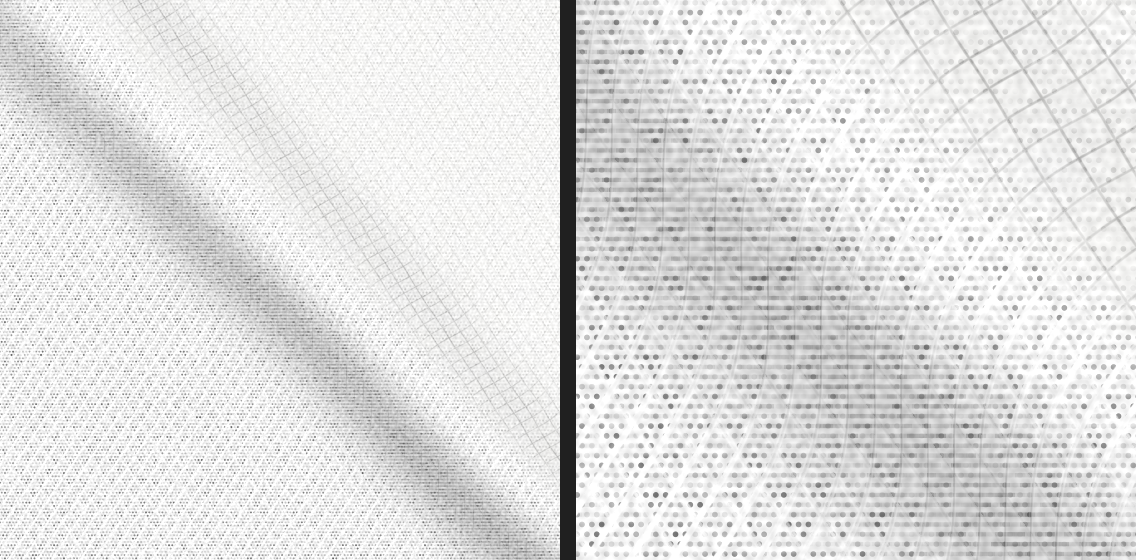
Left, the full canvas; right, a detail of the centre.
A WebGL 2 fragment shader for this texture:

```glsl
#version 300 es
precision highp float;
// White technical cloth with a fine diamond weave and a soft diagonal fold.

#define ACROSS 39.0        // diamonds across the canvas
#define DOWN 26.0          // diamonds down the canvas
#define THREADS 170.667    // stitch rows down the canvas
#define RIB_WIDTH 0.085    // half width of raised ribs, in cells
#define GROOVE_WIDTH 0.035 // half width of dark grooves, in cells
#define FOLD_SUM 0.94      // x + y along the middle of the fold
#define FOLD_WIDTH 0.052
#define FOLD_DEPTH 0.145
#define VALLEY_WIDTH 0.058
#define VALLEY_DEPTH 0.045
#define STITCH_DEPTH 0.34
#define GRAIN 0.13

uniform vec2 u_resolution;
out vec4 fragColor;

const vec3 CLOTH = vec3(0.985);
const vec3 WARM_TINT = vec3(0.002, 0.001, -0.006);

float hash(vec2 p) {
    vec3 q = fract(vec3(p.xyx) * 0.1031);
    q += dot(q, q.yzx + 33.33);
    return fract((q.x + q.y) * q.z);
}

vec2 gradient(vec2 cell) {
    float angle = 6.28318 * hash(cell);
    return vec2(cos(angle), sin(angle));
}

float gradientNoise(vec2 p) {
    vec2 i = floor(p), f = fract(p);
    vec2 u = f * f * f * (f * (f * 6.0 - 15.0) + 10.0);
    vec2 e = vec2(1.0, 0.0);
    float low = mix(dot(gradient(i), f), dot(gradient(i + e), f - e), u.x);
    float high = mix(dot(gradient(i + e.yx), f - e.yx),
                     dot(gradient(i + 1.0), f - 1.0), u.x);
    return mix(low, high, u.y);
}

float bell(float x, float width) {
    x /= width;
    return exp(-x * x);
}

// Smooth stroke on every whole number of v
float stroke(float v, float halfWidth) {
    float edge = 0.7 * fwidth(v);
    float d = abs(fract(v + 0.5) - 0.5);
    return 1.0 - smoothstep(halfWidth - edge, halfWidth + edge, d);
}

void main() {
    vec2 uv = gl_FragCoord.xy / u_resolution;
    float along = uv.x - uv.y;
    float wave = 0.012 * gradientNoise(vec2(along * 2.5, 3.7));
    float across = (uv.x + uv.y - FOLD_SUM) * 0.7071 + wave;
    float valleyPos = across - 0.200 + 0.03 * along;

    // Shading zones across the fold
    float fold = bell(across, FOLD_WIDTH * (across < 0.0 ? 1.25 : 1.0));
    float valley = bell(valleyPos, VALLEY_WIDTH);
    float ridge = bell(across - 0.10, 0.035);
    float farSide = smoothstep(0.10, 0.16, across);

    // The fold shears the cloth along its length
    float shear = 0.8 * FOLD_WIDTH * tanh(across / FOLD_WIDTH)
                - 0.5 * VALLEY_WIDTH * tanh(valleyPos / VALLEY_WIDTH);
    vec2 cloth = uv + shear * vec2(0.7071, -0.7071);
    cloth += 0.002 * gradientNoise(uv * 14.0);

    // Two families of lines enclose the diamonds
    vec2 lattice = vec2(ACROSS * cloth.x + DOWN * cloth.y,
                        ACROSS * cloth.x - DOWN * cloth.y);
    vec2 local = fract(lattice);
    float cellShade = hash(floor(lattice) + 200.0);
    float ribs = max(stroke(lattice.x, RIB_WIDTH) * 0.65,
                     stroke(lattice.y, RIB_WIDTH));
    float grooveDown = stroke(lattice.x, GROOVE_WIDTH);
    float grooveUp = stroke(lattice.y, GROOVE_WIDTH);
    float grooves = max(grooveDown * (1.0 - 0.7 * fold), grooveUp * 0.9);
    float upperHalf = smoothstep(-0.12, 0.12, local.x - local.y);

    // Staggered stitches: round holes, running together into rows in the fold
    vec2 stitch = uv * THREADS;
    stitch.x += 0.5 * mod(floor(stitch.y), 2.0);
    vec2 offset = fract(stitch) - 0.5;
    float soft = min(0.6 * THREADS / u_resolution.y, 0.5);
    float holes = 1.0 - smoothstep(0.29 - soft, 0.29 + soft, length(offset));
    float rows = 1.0 - smoothstep(0.22 - soft, 0.22 + soft, abs(offset.y));
    float stitches = mix(holes, rows, clamp(0.6 * fold + 0.25 * upperHalf, 0.0, 1.0));
    stitches *= 0.4 + 1.1 * hash(floor(stitch));
    stitches *= mix(1.0, 0.55, upperHalf) * (0.85 + 0.25 * cellShade);

    // Broad light, then weave, then grain
    float tone = -FOLD_DEPTH * fold * (1.0 + 0.22 * along)
               - VALLEY_DEPTH * valley + 0.015 * ridge
               - 0.012 * (1.0 - farSide);
    float stitchDepth = STITCH_DEPTH * mix(1.0, 0.26, farSide)
                      * (1.0 - 0.3 * fold) * (1.0 - 0.2 * ridge);
    float nearSide = (1.0 - farSide) * (1.0 - 0.8 * fold);
    tone -= stitchDepth * stitches * (1.0 - ribs * nearSide);
    tone += 0.035 * ribs * nearSide;
    float wear = 0.8 + 0.6 * gradientNoise(lattice * 0.8);
    tone -= grooves * wear * (farSide * (0.075 + 0.13 * valley) + 0.13 * fold);
    tone += GRAIN * gradientNoise(uv * 190.0) * mix(1.0, 0.65, farSide);
    tone += 0.015 * gradientNoise(uv * 9.0) * (0.4 + fold);

    float warmth = farSide * (0.6 + 0.8 * gradientNoise(uv * 22.0));
    vec3 color = CLOTH + tone + WARM_TINT * warmth;
    fragColor = vec4(clamp(color, 0.0, 1.0), 1.0);
}
```
